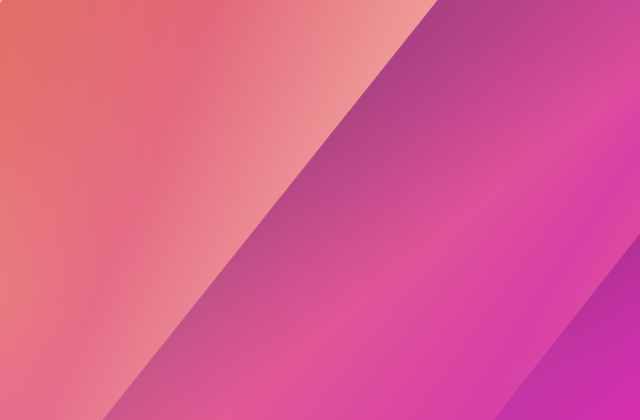
Give the GLSL for this background, as a WebGL 1 fragment shader.

```glsl
precision mediump float;

// Diagonal sheets of warm coral, pink and magenta with crisp slanted borders.
// Each sheet blends colours between slanted crease lines; every crease has
// its own lean, so the soft bands widen and narrow along the diagonal.

uniform vec2 u_resolution;

// Lines are stored as (x at the bottom, horizontal shift per unit height).
const vec2 CORNER_EDGE    = vec2(-0.780, 0.786);
const vec2 CORAL_CREASE   = vec2(0.110, 0.406);
const vec2 MAIN_EDGE      = vec2(0.244, 0.798);
const vec2 PINK_CREASE    = vec2(0.523, 1.219);
const vec2 MAGENTA_CREASE = vec2(1.110, 0.634);
const vec2 LOWER_EDGE     = vec2(1.1746, 0.786);

float lineX(vec2 line, float y) {
  return line.x + line.y * y;
}

// Blend position of p between two lines: 0 on the left one, 1 on the right.
float between(vec2 p, vec2 left, vec2 right) {
  float a = lineX(left, p.y);
  float b = lineX(right, p.y);
  return clamp((p.x - a) / max(b - a, 0.001), 0.0, 1.0);
}

// Antialiased coverage of the area to the right of a line.
float rightOf(vec2 p, vec2 line, float pixel) {
  float d = (p.x - lineX(line, p.y)) / length(vec2(1.0, line.y));
  return smoothstep(-0.7 * pixel, 0.7 * pixel, d);
}

vec3 coralSheet(vec2 p) {
  vec3 rim = mix(vec3(0.910, 0.435, 0.545), vec3(0.914, 0.480, 0.500),
                 smoothstep(0.0, 0.32, p.y));
  rim = mix(rim, vec3(0.882, 0.437, 0.408), smoothstep(0.25, 1.0, p.y));
  vec3 crease = mix(vec3(0.906, 0.432, 0.548), vec3(0.886, 0.408, 0.480), p.y);
  vec3 sheen = mix(vec3(0.910, 0.486, 0.562), vec3(0.935, 0.612, 0.590), p.y);
  vec3 color = mix(rim, crease, between(p, vec2(0.0), CORAL_CREASE));
  return mix(color, sheen, between(p, CORAL_CREASE, MAIN_EDGE));
}

vec3 pinkSheet(vec2 p) {
  vec3 shade = mix(vec3(0.800, 0.345, 0.540), vec3(0.667, 0.250, 0.510),
                   smoothstep(-0.1, 1.0, p.y));
  vec3 pink = mix(vec3(0.886, 0.350, 0.580), vec3(0.868, 0.290, 0.620), p.y);
  vec3 magenta = vec3(0.852, 0.250, 0.650);
  vec3 rim = mix(vec3(0.845, 0.260, 0.655), vec3(0.868, 0.290, 0.620),
                 smoothstep(0.0, 0.5, p.y));
  vec3 color = mix(shade, pink, between(p, MAIN_EDGE, PINK_CREASE));
  color = mix(color, magenta, between(p, PINK_CREASE, MAGENTA_CREASE));
  return mix(color, rim, between(p, MAGENTA_CREASE, LOWER_EDGE));
}

vec3 violetSheet(vec2 p) {
  vec3 shade = mix(vec3(0.765, 0.215, 0.645), vec3(0.706, 0.188, 0.590),
                   smoothstep(0.0, 0.45, p.y));
  vec3 glow = vec3(0.843, 0.180, 0.690);
  vec2 glowLine = LOWER_EDGE + vec2(0.36, 0.0);
  return mix(shade, glow, between(p, LOWER_EDGE, glowLine));
}

void main() {
  vec2 p = gl_FragCoord.xy / u_resolution.y;
  float pixel = 1.0 / u_resolution.y;

  // Sheets are layered from the upper left to the lower right.
  vec3 color = vec3(0.930, 0.720, 0.640);
  color = mix(color, coralSheet(p), rightOf(p, CORNER_EDGE, pixel));
  color = mix(color, pinkSheet(p), rightOf(p, MAIN_EDGE, pixel));
  color = mix(color, violetSheet(p), rightOf(p, LOWER_EDGE, pixel));

  gl_FragColor = vec4(color, 1.0);
}
```
